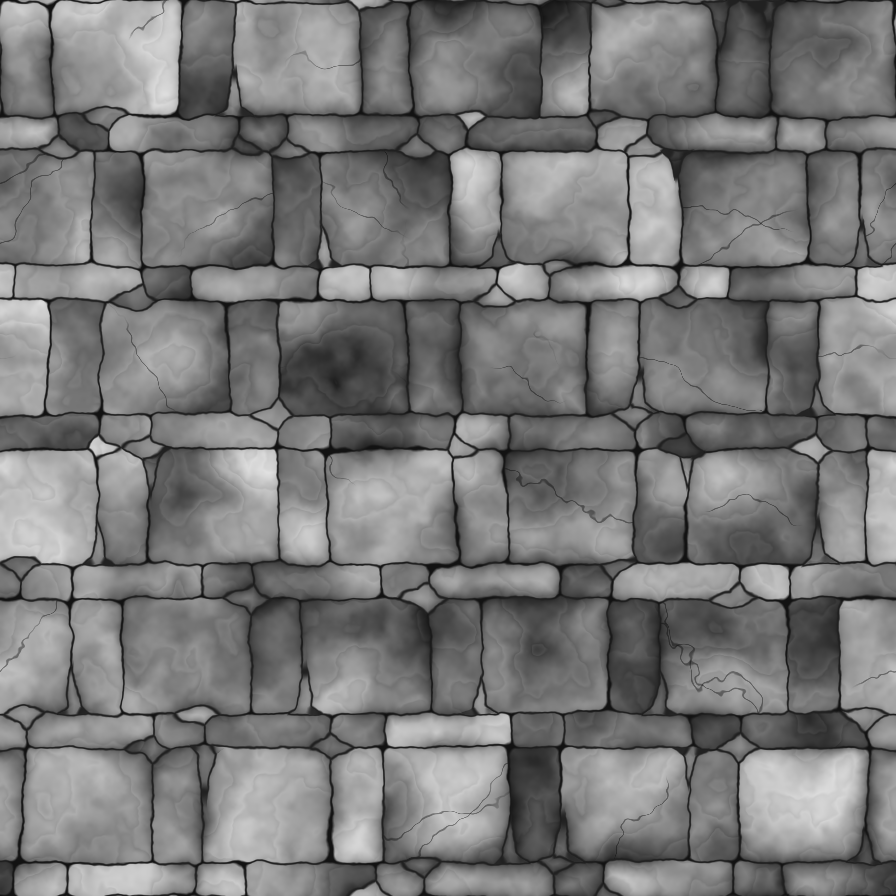
A three.js fragment shader for this texture map:

```glsl
varying vec2 vUv;

// Nearest and second nearest stone, filled by place()
float nearest = 1.0, second = 1.0;
vec2 stoneId, stonePos;

vec3 hash3(vec2 p) {
  vec3 a = fract(p.xyx * vec3(0.1031, 0.1030, 0.0973));
  a += dot(a, a.yxz + 33.33);
  return fract((a.xxy + a.yzz) * a.zyx);
}

// Value noise that wraps after n cells
float noise(vec2 p, float n, float seed) {
  vec2 i = floor(p * n), f = fract(p * n);
  f = f * f * (3.0 - 2.0 * f);
  vec2 a = mod(i, n) + seed, b = mod(i + 1.0, n) + seed;
  return mix(mix(hash3(a).x, hash3(vec2(b.x, a.y)).x, f.x),
             mix(hash3(vec2(a.x, b.y)).x, hash3(b).x, f.x), f.y);
}

float fbm(vec2 p, float n, float seed) {
  float sum = 0.0, amp = 0.53;
  for (int i = 0; i < 4; i++) {
    sum += amp * noise(p, n, seed);
    n *= 2.0;
    amp *= 0.5;
  }
  return sum;
}

// Horizontal shift of a course, bottom to top
float courseShift(float row, vec3 low, vec3 high) {
  vec3 k = vec3(0.0, 1.0, 2.0);
  return 0.2 * (dot(low, vec3(equal(k, vec3(row)))) + dot(high, vec3(equal(k + 3.0, vec3(row)))));
}

void place(float d, vec2 id, vec2 q) {
  if (d < nearest) {
    second = nearest;
    nearest = d;
    stoneId = id;
    stonePos = q;
  } else second = min(second, d);
}

// Tilted, skewed block with rounded corners
void block(vec2 q, vec2 extent, vec2 id, float rough) {
  vec3 h = hash3(id + 0.5);
  q += (h.yz - 0.5) * 0.003;
  vec2 t = q + q.yx * vec2(1.0, -1.0) * (h.x - 0.5) * 0.07;
  t.x += t.y * (h.z - 0.5) * 0.09;
  vec2 b = abs(t) - extent + 0.0022 * h.yx + 0.011;
  float d = length(max(b, 0.0)) + min(max(b.x, b.y), 0.0) - 0.011;
  place(d + rough * (h.y - 0.3) * 0.007, id, q);
}

// Tapered chip standing in an upright joint
void wedge(vec2 q, vec2 id) {
  vec3 h = hash3(id + 9.5);
  float rise = h.x < 0.65 ? q.y - 0.037 : 0.165 - q.y;
  float d = max(abs(q.x + (h.z - 0.5) * 0.012) + rise * mix(0.3, 0.55, h.z) - 0.019, -rise);
  if (h.y < 0.3) place(d, id, q - vec2(0.0, 0.06));
}

// Small round stone at a corner of the thin course
void pebble(vec2 q, vec2 id) {
  vec3 h = hash3(id + 4.5);
  q.y -= h.x < 0.5 ? 0.036 : 0.0;
  q.x += (h.z - 0.5) * 0.02;
  q += q.yx * (h.x - 0.5) * 0.5;
  if (h.y < 0.5) place(length(q * vec2(0.75, 1.1)) - mix(0.012, 0.02, h.z), id, q);
}

void layWall(vec2 p, float rough) {
  for (int dy = -1; dy <= 1; dy++) {
    float course = floor(p.y * 6.0) + float(dy);
    float row = mod(course, 6.0);
    float y = p.y - course / 6.0;
    float tall = p.x - courseShift(row, vec3(0.13, 0.684, 0.833), vec3(0.56, 0.8, 0.293));
    float thin = p.x - courseShift(row, vec3(0.37, 0.14, 0.41), vec3(0.83, 0.065, 0.61));
    for (int dx = -1; dx <= 1; dx++) {
      vec2 col = floor(vec2(tall, thin) * 5.0) + float(dx);
      vec2 a = vec2(tall - col.x * 0.2, y), b = vec2(thin - col.y * 0.2, y);
      vec2 ia = vec2(mod(col.x, 5.0), row), ib = vec2(mod(col.y, 5.0) + 10.0, row);
      block(a - vec2(0.0715, 0.101), vec2(0.0715, 0.0645), ia, rough);
      block(a - vec2(0.1715, 0.101), vec2(0.0282, 0.0645), ia + vec2(5.0, 0.0), rough);
      block(b - vec2(0.0715, 0.0177), vec2(0.0713, 0.0197), ib, rough);
      block(b - vec2(0.1715, 0.0177), vec2(0.0282, 0.0197), ib + vec2(5.0, 0.0), rough);
      for (int k = 0; k < 2; k++) {
        vec2 joint = vec2(k == 0 ? 0.143 : 0.2, 0.0), next = vec2(20.0 + 5.0 * float(k), 0.0);
        wedge(a - joint, ia + next);
        pebble(b - joint, ib + next);
      }
    }
  }
}

void main() {
  vec2 p = vUv;
  vec2 wobble = vec2(fbm(p, 38.0, 11.0), fbm(p, 38.0, 57.0)) - 0.5;
  layWall(p + wobble * 0.009, noise(p, 60.0, 23.0) - 0.5);
  float seam = second - nearest;
  vec3 h = hash3(stoneId + 2.5);
  float seed = stoneId.x * 7.0 + stoneId.y * 31.0;

  // Face: own tone, slope, clouds and flaked layers
  float cloud = fbm(p + wobble * 0.02, 10.0, seed);
  float flake = fract(cloud * 6.0 + h.z);
  float tone = 0.42 + 0.27 * h.x + (cloud - 0.5) * 0.75 + dot(stonePos, h.yz - 0.5) * 2.5;
  tone += 0.07 * (flake * (1.0 - smoothstep(0.86, 1.0, flake)) - 0.4);
  tone += (noise(p, 150.0, 5.0) - 0.5) * 0.025;

  // Hairline cracks on the large blocks
  for (int k = 0; k < 2; k++) {
    vec3 c = hash3(stoneId + 40.0 + float(k) * 13.0);
    float bend = fbm(p, 18.0, seed + float(k) * 9.0) - 0.5;
    float crack = abs(dot(stonePos, normalize(c.xy - 0.5)) + bend * 0.08 + (c.z - 0.5) * 0.05);
    float shown = step(stoneId.x, 4.5) * step(c.z, 0.55) * smoothstep(0.4, 0.6, noise(p, 12.0, seed + 3.0));
    tone *= 1.0 - 0.38 * shown * (1.0 - smoothstep(0.0003, 0.0016, crack));
  }

  // Grime, joint lines and open gaps
  float grime = smoothstep(0.2, 0.9, noise(p, 14.0, 3.0));
  tone *= 1.0 - (0.12 + 0.5 * grime) * exp(-seam / mix(0.008, 0.022, grime));
  tone = mix(0.13, tone, smoothstep(0.0002, 0.0042, seam));
  tone = mix(tone, 0.07, smoothstep(-0.0003, 0.0036, nearest));
  gl_FragColor = vec4(vec3(clamp(tone, 0.04, 0.88)), 1.0);
}
```
